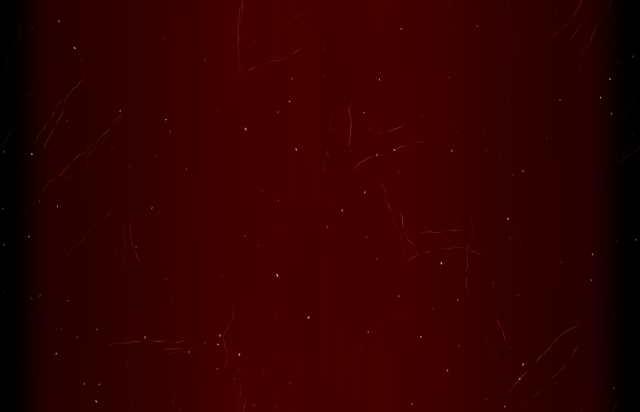
This texture is drawn by a WebGL 1 fragment shader. Its source:

```glsl
precision highp float;
// Worn dark red film: a red sheet that falls to black at both sides,
// crossed by thin broken scratches and sprinkled with tiny pale dust.
// All noise, scratches and dust wrap around, so the sheet tiles.
uniform vec2 u_resolution;

float hash(vec2 p) {
  p = fract(p * vec2(0.1031, 0.1137));
  p += dot(p, p.yx + 33.33);
  return fract((p.x + p.y) * p.x * 17.0 + p.y * 41.0);
}

// Value noise that repeats after "period" cells
float wrapNoise(vec2 p, vec2 period) {
  vec2 cell = floor(p);
  vec2 f = fract(p);
  f = f * f * (3.0 - 2.0 * f);
  vec2 a = mod(cell, period);
  vec2 b = mod(cell + 1.0, period);
  return mix(mix(hash(a), hash(vec2(b.x, a.y)), f.x),
             mix(hash(vec2(a.x, b.y)), hash(b), f.x), f.y);
}

// Red level over the width, with faint streaks and a fold in the middle
float sheetRed(vec2 uv, float pixel) {
  float side = min(uv.x, 1.0 - uv.x);
  float red = 0.15 * smoothstep(0.005, 0.09, side)
            + 0.115 * smoothstep(0.05, 0.42, side);
  float streaks = wrapNoise(uv * vec2(90.0, 2.0), vec2(90.0, 2.0)) - 0.5;
  float mottle = wrapNoise(uv * vec2(14.0, 9.0), vec2(14.0, 9.0)) - 0.5;
  float fromFold = uv.x - 0.5;
  float fold = clamp(fromFold / pixel, -1.0, 1.0) * exp(-abs(fromFold) * 18.0);
  return red * (1.0 + 0.04 * streaks + 0.03 * mottle
                + 0.035 * fold * sin(6.28318 * uv.y));
}

// Coverage of one wobbly, interrupted scratch; p is relative to its centre
float scratch(vec2 p, float angle, float halfLength, float seed, float pixel) {
  float c = cos(angle);
  float s = sin(angle);
  vec2 q = vec2(c * p.x + s * p.y, c * p.y - s * p.x);
  float along = q.x / halfLength;
  float bend = (hash(vec2(seed, 5.0)) - 0.5) * 0.35 * halfLength;
  float wobble = wrapNoise(vec2(q.x * 22.0 + 50.0, seed), vec2(200.0)) - 0.5;
  float jitter = wrapNoise(vec2(q.x * 90.0 + 100.0, seed + 60.0), vec2(200.0)) - 0.5;
  float away = abs(q.y - bend * (along * along - 0.4)
                   - 0.014 * wobble - 0.003 * jitter);
  float width = 0.0009;
  float line = clamp((width + 0.5 * pixel - away) / pixel, 0.0, 1.0)
             * min(1.0, 2.0 * width / pixel);
  float wear = wrapNoise(vec2(q.x * 60.0 + 80.0, seed + 120.0), vec2(200.0));
  float ends = 1.0 - smoothstep(0.65, 1.0, abs(along));
  return line * ends * (0.1 + 0.9 * smoothstep(0.2, 0.9, wear));
}

// Pairs of nearby strands: long diagonals at the sides, mixed ones inside
float scratches(vec2 uv, float aspect, float pixel) {
  float sum = 0.0;
  for (int i = 0; i < 40; i++) {
    float id = float(i);
    float pair = floor(id * 0.5);
    vec2 centre = vec2(fract(pair * 0.618 + 0.13),
                       fract(pair * 0.755 + 0.62));
    float outer = step(0.31, abs(centre.x - 0.5));
    vec2 shift = vec2(hash(vec2(id, 11.0)), hash(vec2(id, 23.0))) - 0.5;
    vec2 offset = uv - centre - shift * vec2(0.07, 0.13);
    offset -= floor(offset + 0.5);
    float spread = hash(vec2(pair, 37.0)) - 0.5;
    float steep = step(0.55, hash(vec2(pair, 41.0)));
    float angle = mix(mix(0.25, 1.75, steep), 0.9, outer)
                + spread * 0.6 + shift.x * 0.3;
    float size = hash(vec2(id, 53.0));
    float halfLength = 0.035 + 0.09 * size + 0.13 * outer * size * size;
    float strength = 0.25 + 0.75 * hash(vec2(id, 67.0));
    sum += strength * scratch(offset * vec2(aspect, 1.0), angle,
                              halfLength, id, pixel);
  }
  return min(sum, 1.0);
}

// One speck at most per cell, kept clear of the cell border
float dust(vec2 uv, float aspect, float pixel, vec2 grid, float share) {
  vec2 cell = mod(floor(uv * grid), grid);
  vec2 spot = 0.15 + 0.7 * vec2(hash(cell + 71.0), hash(cell + 113.0));
  vec2 p = (fract(uv * grid) - spot) / grid * vec2(aspect, 1.0);
  p.x += p.y * (hash(cell + 151.0) - 0.5);
  p.y *= 0.6 + 0.4 * hash(cell + 173.0);
  float radius = 0.0012 + 0.0009 * hash(cell + 191.0);
  float speck = clamp((radius + 0.5 * pixel - length(p)) / pixel, 0.0, 1.0);
  float glow = pow(hash(cell + 211.0), 4.0);
  return speck * (0.08 + 0.92 * glow) * step(hash(cell + 239.0), share);
}

void main() {
  vec2 uv = gl_FragCoord.xy / u_resolution;
  float aspect = u_resolution.x / u_resolution.y;
  float pixel = 1.0 / u_resolution.y;

  float red = sheetRed(uv, pixel);
  vec3 color = vec3(red, 0.0, 0.0);
  float light = 0.45 + 2.1 * red;
  color += vec3(0.42, 0.24, 0.18) * light * scratches(uv, aspect, pixel);
  color += vec3(0.75, 0.66, 0.55) * dust(uv, aspect, pixel, vec2(36.0, 23.0), 0.24);
  gl_FragColor = vec4(color, 1.0);
}
```
